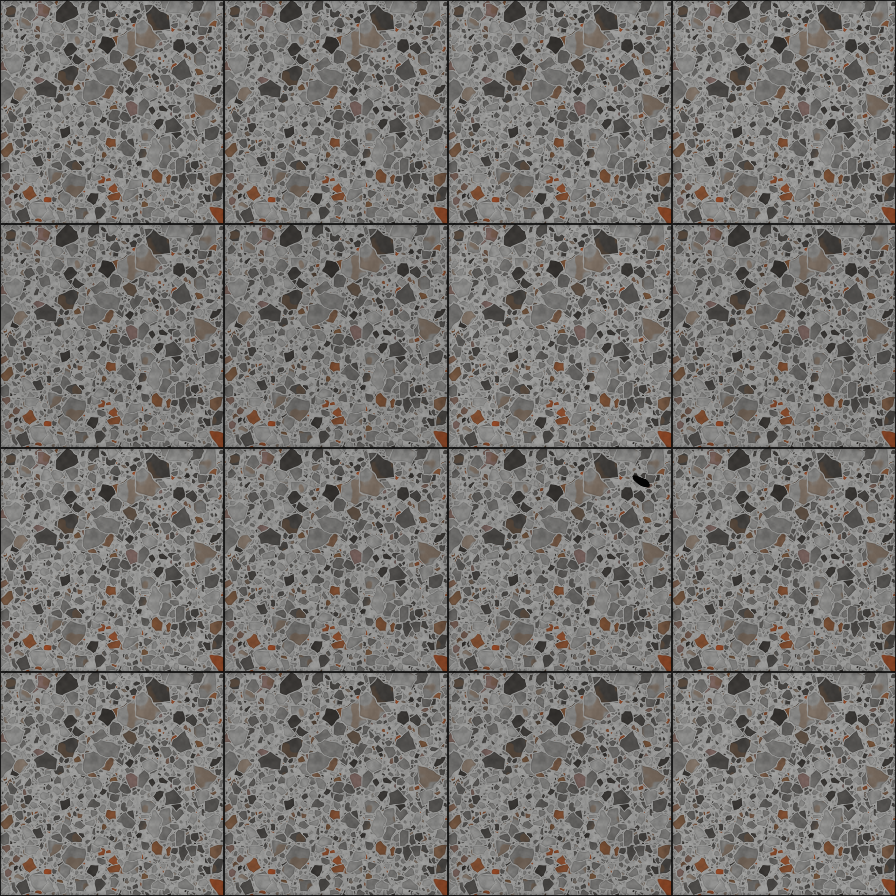
This texture is drawn by a Shadertoy shader. Its source:

```glsl
// Terrazzo floor: four by four square tiles that share one chip layout, with thin dark joints.
// Each tile layers jittered grids of random convex stone chips, fine to coarse, over pale
// cement; every tile has a slight tone of its own and one of them has a dark pit.

const float TILES = 4.0;
const float TAU = 6.2831853;
const float JOINT_HALF_WIDTH = 0.0035;
const vec3 CEMENT = vec3(0.59, 0.59, 0.585);
const vec3 PALE_STONE = vec3(0.54, 0.54, 0.535);
const vec3 DARK_STONE = vec3(0.19, 0.18, 0.17);
const vec3 BROWN = vec3(0.41, 0.30, 0.21);
const vec3 RUST = vec3(0.56, 0.27, 0.14);
const vec3 MAUVE = vec3(0.45, 0.37, 0.36);
const vec3 JOINT = vec3(0.035);

vec3 hash3(vec2 p) {
    vec3 q = fract(p.xyx * vec3(0.1031, 0.1030, 0.0973));
    q += dot(q, q.yxz + 33.33);
    return fract((q.xxy + q.yzz) * q.zyx);
}

float noise(vec2 p) {
    vec2 i = floor(p), f = fract(p);
    f = f * f * (3.0 - 2.0 * f);
    float low = mix(hash3(i).x, hash3(i + vec2(1, 0)).x, f.x);
    float high = mix(hash3(i + vec2(0, 1)).x, hash3(i + vec2(1, 1)).x, f.x);
    return mix(low, high, f.y);
}

float fbm(vec2 p) {
    return 0.55 * noise(p) + 0.3 * noise(p * 2.1 + 17.0) + 0.15 * noise(p * 4.3 + 41.0);
}

float cover(float d, float px) {
    return 1.0 - smoothstep(-0.6 * px, 0.6 * px, d);
}

// Signed distance to a convex polygon whose sides lie near a tilted ellipse.
float chipDistance(vec2 p, vec2 seed, float radius, float stretch, float tilt) {
    float d = -1.0;
    vec2 axes = vec2(stretch, 1.0 / stretch);
    for (int k = 0; k < 6; k++) {
        vec3 h = hash3(seed + float(k) * 7.31);
        float a = (float(k) + 0.85 * h.x) * TAU / 6.0;
        vec2 side = vec2(cos(a), sin(a));
        float reach = radius * mix(0.65, 1.1, h.y) * length(side * axes);
        d = max(d, dot(p, vec2(cos(a + tilt), sin(a + tilt))) - reach);
    }
    return d;
}

vec3 stoneColor(vec3 h, float warmShare) {
    vec3 gray = mix(PALE_STONE, DARK_STONE, pow(h.x, 1.7));
    vec3 warm = h.z < 0.5 ? mix(BROWN, RUST, h.z * 2.0) : mix(MAUVE, BROWN, h.z * 2.0 - 1.0);
    return mix(gray, warm, step(1.0 - warmShare, h.y));
}

// Lays one grid of chips over the base; a rim of cement keeps neighbors apart.
vec3 addChips(vec3 base, vec3 cement, vec2 p, float cells, float share, float warmShare,
              float grain, float px) {
    vec2 g = p * cells, cell = floor(g);
    for (int y = -1; y <= 1; y++)
    for (int x = -1; x <= 1; x++) {
        vec2 id = cell + vec2(x, y);
        vec2 seed = id + cells * 3.7 + 20.0;
        vec3 place = hash3(seed), form = hash3(seed + 91.7), tone = hash3(seed + 47.3);
        vec2 q = g - id - 0.5 - 0.7 * (place.xy - 0.5);
        if (place.z > share || dot(q, q) > 0.9) continue;
        float radius = mix(0.23, 0.43, form.x);
        float stretch = mix(1.0, 1.5, form.y * form.y);
        float d = chipDistance(q, seed, radius, stretch, form.z * TAU) / cells;
        vec3 stone = stoneColor(tone, warmShare) * mix(0.84, 1.16, grain);
        // Some warm staining crosses the stone, and its border is a little darker.
        float stain = smoothstep(0.60, 0.75, noise(p * 23.0 + seed)) * step(0.82, form.x);
        stone = mix(stone, BROWN, 0.45 * stain);
        stone *= mix(0.88, 1.0, smoothstep(0.0, 0.007, -d));
        base = mix(base, cement, cover(d - 0.0045, px));
        base = mix(base, stone, cover(d, px));
    }
    return base;
}

vec3 terrazzo(vec2 p, float px) {
    vec2 warp = vec2(noise(p * 42.0), noise(p * 42.0 + 60.0)) - 0.5;
    vec2 q = p + 0.009 * warp;
    float grain = fbm(p * 38.0 + 5.0);
    vec3 cement = CEMENT * mix(0.91, 1.09, fbm(p * 75.0));
    vec3 color = cement;
    color = addChips(color, cement, q, 58.0, 0.55, 0.06, grain, px);
    color = addChips(color, cement, q, 34.0, 0.65, 0.08, grain, px);
    color = addChips(color, cement, q, 21.0, 0.70, 0.08, grain, px);
    color = addChips(color, cement, q, 13.0, 0.72, 0.07, grain, px);
    return addChips(color, cement, q, 8.0, 0.50, 0.05, grain, px);
}

void mainImage(out vec4 fragColor, in vec2 fragCoord) {
    vec2 uv = fragCoord / iResolution.xy * TILES;
    vec2 tile = floor(uv), p = fract(uv);
    float px = TILES / min(iResolution.x, iResolution.y);
    vec3 color = terrazzo(p, px);

    // Tone of the single tile and grime along its border.
    color *= mix(0.97, 1.03, hash3(tile + 12.0).x);
    vec2 border = min(p, 1.0 - p);
    float edge = min(border.x, border.y);
    color *= mix(0.82, 1.0, smoothstep(0.0, 0.03, edge + 0.015 * noise(p * 30.0)));

    // A dark pit in one tile.
    vec2 pit = p - vec2(0.865, 0.85);
    float pitDistance = length(pit * vec2(0.8, 1.2) + 0.4 * pit.yx) - 0.016 - 0.014 * noise(p * 35.0);
    float pitTile = step(length(tile - vec2(2.0, 1.0)), 0.5);
    color = mix(color, JOINT * 0.4, pitTile * cover(pitDistance, px));

    color = mix(color, JOINT, cover(edge - JOINT_HALF_WIDTH, px));
    fragColor = vec4(color, 1.0);
}
```
